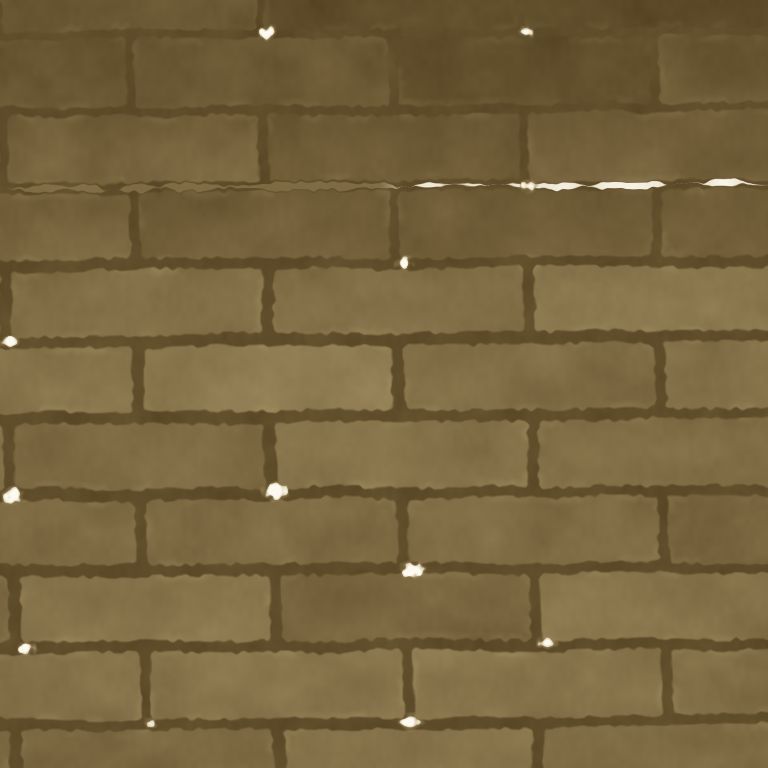
A WebGL 2 fragment shader for this texture:

```glsl
#version 300 es
precision highp float;
// Weathered running-bond brick wall in sepia: ten courses, about three bricks across.
// Each brick is a rounded box with ragged edges and its own hashed tone;
// pale mortar chips sit at the joints and one bed carries a broken white streak.

#define BRICK_PITCH vec2(0.340, 0.0998)
#define BED_START 0.059
#define BED_SLOPE 0.007
#define JOINT_LEAN 0.025
#define JOINT_WIDTH 0.0145
#define CORNER_RADIUS 0.006
#define EDGE_WEAR 0.005
#define TONE_SPREAD 0.30
#define CHIP_CHANCE 0.42
#define STREAK_BED 7.0

uniform vec2 u_resolution;
out vec4 fragColor;

const vec3 SOIL = vec3(0.34, 0.27, 0.14);
const vec3 SAND = vec3(0.61, 0.53, 0.36);
const vec3 LIME = vec3(0.87, 0.83, 0.71);
const vec3 CHALK = vec3(0.99, 0.98, 0.94);

float hash(vec2 p) {
    vec3 q = fract(p.xyx * 0.1031 + 0.137);
    q += dot(q, q.yzx + 33.33);
    return fract((q.x + q.y) * q.z);
}

float noise(vec2 p) {
    vec2 i = floor(p), f = fract(p);
    f = f * f * (3.0 - 2.0 * f);
    return mix(mix(hash(i), hash(i + vec2(1, 0)), f.x),
               mix(hash(i + vec2(0, 1)), hash(i + vec2(1, 1)), f.x), f.y);
}

float fbm(vec2 p) {
    float sum = 0.0, gain = 0.53;
    for (int i = 0; i < 4; i++) {
        sum += gain * noise(p);
        p = p * 2.1 + 17.3;
        gain *= 0.5;
    }
    return sum;
}

float roundedBox(vec2 p, vec2 halfSize, float radius) {
    vec2 q = abs(p) - halfSize + radius;
    return length(max(q, 0.0)) + min(max(q.x, q.y), 0.0) - radius;
}

// Wall coordinates: vertical joints and beds fall on whole numbers.
float courseCoord(vec2 p) {
    return (p.y - BED_SLOPE * (p.x - 0.5) - BED_START) / BRICK_PITCH.y;
}

float columnCoord(vec2 p, float course) {
    float lean = JOINT_LEAN * (1.0 - p.y) - 0.002;
    return (p.x - lean) / BRICK_PITCH.x + 0.5 * (1.0 - mod(course, 2.0));
}

// Signed distance to the chips at the joint feet on the beds below and above.
float chipDistance(vec2 p, float v) {
    float nearest = 1.0;
    for (int k = 0; k < 2; k++) {
        float bed = floor(v) + float(k);
        float u = columnCoord(p, bed);
        vec2 id = vec2(round(u), bed);
        if (hash(id + 41.7) > CHIP_CHANCE) continue;
        vec2 jitter = vec2(hash(id + 5.1), hash(id + 9.4)) - 0.5;
        vec2 offset = vec2(u - id.x, v - bed) * BRICK_PITCH;
        offset -= vec2(0.007, 0.001) + jitter * vec2(0.014, 0.006);
        float radius = mix(0.004, 0.011, hash(id + 23.9));
        nearest = min(nearest, length(offset * vec2(0.85, 1.2)) - radius);
    }
    return nearest + (noise(p * 150.0) - 0.5) * 0.008;
}

void main() {
    vec2 p = gl_FragCoord.xy / u_resolution;
    float aa = 0.8 / min(u_resolution.x, u_resolution.y);

    // Ragged outlines: a slow wobble plus a fine crumble.
    vec2 wobble = vec2(noise(p * 14.0), noise(p * 14.0 + 31.0)) - 0.5;
    vec2 crumble = vec2(noise(p * vec2(70, 110)), noise(p * vec2(120, 60) + 7.0)) - 0.5;
    vec2 w = p + wobble * 0.006 + crumble * EDGE_WEAR;

    float v = courseCoord(w);
    float course = floor(v);
    float u = columnCoord(w, course);
    vec2 brickId = vec2(floor(u), course);
    float upper = smoothstep(0.55, 0.95, p.y);

    // Brick shape, with thinner joints toward the top.
    float joint = JOINT_WIDTH * mix(1.0, 0.68, upper);
    joint *= 0.85 + 0.3 * hash(brickId + 3.3);
    vec2 local = (fract(vec2(u, v)) - 0.5) * BRICK_PITCH;
    float d = roundedBox(local, 0.5 * (BRICK_PITCH - joint), CORNER_RADIUS);

    // Tones: per-brick value, blotches, grain and a darker upper wall.
    float blotch = fbm(p * vec2(15, 19) + brickId * 3.7) - 0.5;
    float grain = noise(p * vec2(150, 75)) - 0.5;
    float tone = 0.66 - 0.38 * upper + (hash(brickId + 12.6) - 0.5) * TONE_SPREAD;
    tone += blotch * 0.36 + grain * 0.05;
    tone -= 0.25 * dot(p - 0.5, p - 0.5);
    tone += 0.12 * smoothstep(-0.012, -0.002, d) * smoothstep(0.55, 0.8, noise(p * 32.0));
    float mortarTone = 0.11 + 0.28 * (fbm(p * 24.0 + 50.0) - 0.5) + grain * 0.06;
    vec3 brick = mix(SOIL, SAND, tone);
    vec3 mortar = mix(SOIL, SAND, mortarTone);
    vec3 color = mix(brick, mortar, smoothstep(-aa - 0.001, aa + 0.001, d));

    // Broken white streak along one bed, fading to sand on the left.
    float bedOffset = abs(v - STREAK_BED) * BRICK_PITCH.y;
    float gaps = noise(vec2(p.x * 34.0, 2.5));
    float streakHalf = 0.0055 * smoothstep(0.2, 0.75, gaps) - 0.0005;
    float streak = 1.0 - smoothstep(-aa, aa, bedOffset - streakHalf);
    float reach = smoothstep(0.49, 0.54, p.x);
    color = mix(color, mix(SAND, mix(LIME, CHALK, gaps), reach), streak * mix(0.55, 1.0, reach));

    // Pale chips with a dusty rim.
    float chip = chipDistance(p, courseCoord(p));
    color = mix(color, SAND, 0.55 * (1.0 - smoothstep(0.0, 0.005, chip)));
    vec3 chipColor = mix(LIME, CHALK, smoothstep(0.0, -0.004, chip));
    color = mix(color, chipColor, 1.0 - smoothstep(-aa, aa, chip));

    fragColor = vec4(color, 1.0);
}
```
